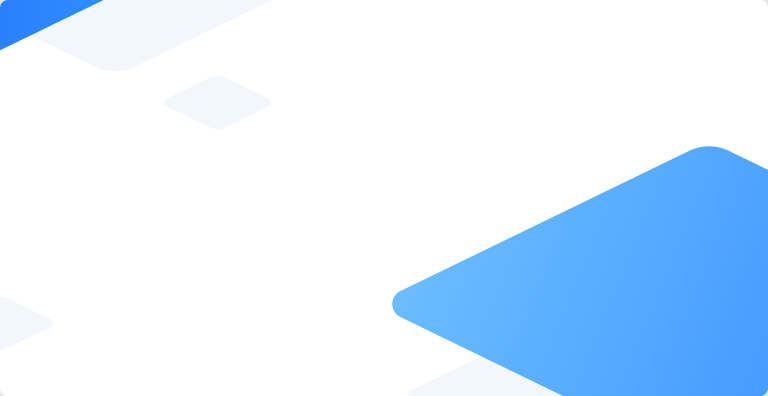
This background is drawn by a Shadertoy shader. Its source:

```glsl
const vec2 GRID = vec2(768.0, 394.0);   // layout units across the canvas
const float SLOPE = 0.483;              // rise over run of every diamond edge
const float CARD_RADIUS = 8.0;

// Half height, side corner radius, top and bottom corner radius
const vec3 LARGE = vec3(162.0, 14.4, 46.0);
const vec3 SMALL = vec3(28.5, 4.3, 20.0);

const vec2 HERO_CENTER = vec2(709.0, 91.5);
const vec2 HERO_SHADOW_CENTER = vec2(722.7, -6.0);
const vec2 CORNER_CENTER = vec2(-150.0, 433.5);
const vec2 CORNER_SHADOW_CENTER = vec2(115.0, 480.0);
const vec2 UPPER_SMALL_CENTER = vec2(217.5, 292.0);
const vec2 LOWER_SMALL_CENTER = vec2(-0.5, 72.5);

const vec3 WHITE = vec3(1.0);
const vec3 OUTSIDE = vec3(0.90);
const vec3 PALE = vec3(0.950, 0.970, 0.998);
const vec3 SKY = vec3(0.420, 0.740, 1.0);
const vec3 AZURE = vec3(0.275, 0.610, 1.0);
const vec3 DEEP = vec3(0.160, 0.500, 0.990);
const vec3 BRIGHT = vec3(0.185, 0.550, 0.995);

// Hero gradient line
const vec2 HERO_START = vec2(392.0, 92.0);
const vec2 HERO_DIRECTION = vec2(0.92, -0.38);
const float HERO_LENGTH = 380.0;

// Signed distance to a diamond with separate radii for its two corner types
float diamondDistance(vec2 p, vec3 shape) {
    vec2 along = normalize(vec2(1.0, -SLOPE));
    vec2 normal = vec2(-along.y, along.x);
    vec2 sideArc = vec2(shape.x / SLOPE - shape.y / normal.x, 0.0);
    vec2 topArc = vec2(0.0, shape.x - shape.z / normal.y);
    p = abs(p);
    float s = dot(p, along);
    if (s < dot(topArc, along)) return length(p - topArc) - shape.z;
    if (s > dot(sideArc, along)) return length(p - sideArc) - shape.y;
    return dot(p, normal) - shape.x * normal.y;
}

float boxDistance(vec2 p, vec2 halfSize, float radius) {
    vec2 q = abs(p) - halfSize + radius;
    return length(max(q, 0.0)) + min(max(q.x, q.y), 0.0) - radius;
}

// Edge coverage over about one pixel
float coverage(float distance, float pixel) {
    return clamp(0.5 - distance / pixel, 0.0, 1.0);
}

void mainImage(out vec4 fragColor, in vec2 fragCoord) {
    vec2 p = fragCoord / iResolution.xy * GRID;
    float pixel = GRID.y / iResolution.y;

    // Pale diamonds
    float pale = min(diamondDistance(p - UPPER_SMALL_CENTER, SMALL),
                     diamondDistance(p - LOWER_SMALL_CENTER, SMALL));
    pale = min(pale, diamondDistance(p - CORNER_SHADOW_CENTER, LARGE));
    pale = min(pale, diamondDistance(p - HERO_SHADOW_CENTER, LARGE));
    vec3 color = mix(WHITE, PALE, coverage(pale, pixel));

    // Deep blue corner
    float cornerBlend = clamp(p.x / 100.0, 0.0, 1.0);
    float corner = diamondDistance(p - CORNER_CENTER, LARGE);
    color = mix(color, mix(DEEP, BRIGHT, cornerBlend), coverage(corner, pixel));

    // Large gradient diamond
    float heroBlend = clamp(dot(p - HERO_START, HERO_DIRECTION) / HERO_LENGTH, 0.0, 1.0);
    float hero = diamondDistance(p - HERO_CENTER, LARGE);
    color = mix(color, mix(SKY, AZURE, heroBlend), coverage(hero, pixel));

    // Rounded card edge
    float card = boxDistance(p - 0.5 * GRID, 0.5 * GRID, CARD_RADIUS);
    color = mix(OUTSIDE, color, coverage(card, pixel));

    fragColor = vec4(color, 1.0);
}
```
